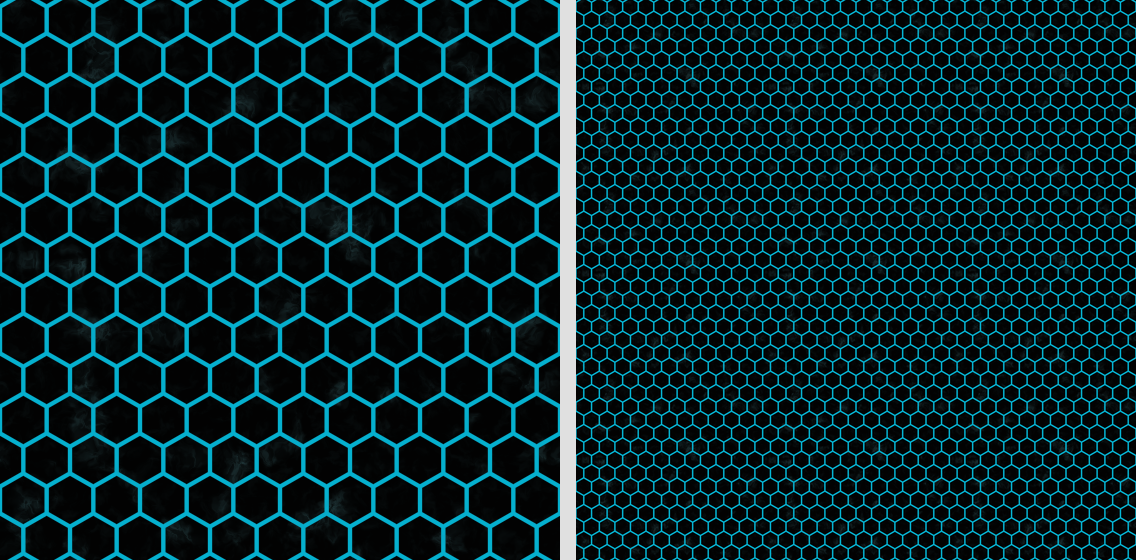
Left, the tile; right, the same tile 3 across and 3 down.
Give the GLSL for this pattern, as a WebGL 2 fragment shader.

```glsl
#version 300 es
precision highp float;
// Honeycomb of thin cyan lines, 12 cells across and 14 rows down, on near-black ground.
// Lines come from the distance to the nearest cell border; the faint teal stains
// come from warped gradient noise on lattices that wrap at the canvas edge.

uniform vec2 u_resolution;
out vec4 outColor;

const vec2 CELL_COUNT = vec2(12.0, 14.0);
const float ROW_PITCH = 0.8660254;   // row spacing in cell widths
const float LINE_WIDTH = 0.094;      // in cell widths
const vec3 LINE_COLOR = vec3(0.02, 0.69, 0.81);
const vec3 GROUND_COLOR = vec3(0.006, 0.008, 0.008);
const vec3 STAIN_COLOR = vec3(0.11, 0.19, 0.20);

// Integer hash giving a unit gradient for a lattice point
vec2 latticeGradient(vec2 point, float period, float seed) {
    uvec2 q = uvec2(mod(point, period));
    uint h = q.x * 73856093u ^ q.y * 19349663u ^ uint(seed) * 83492791u;
    h = (h ^ (h >> 16)) * 2146121005u;
    h = (h ^ (h >> 15)) * 2221713035u;
    h ^= h >> 16;
    float angle = float(h & 65535u) / 65536.0 * 6.283185;
    return vec2(cos(angle), sin(angle));
}

// Gradient noise, about -0.7 to 0.7, repeating after a whole period
float gradientNoise(vec2 uv, float period, float seed) {
    vec2 p = uv * period;
    vec2 i = floor(p);
    vec2 f = p - i;
    vec2 w = f * f * f * (f * (f * 6.0 - 15.0) + 10.0);
    vec2 e = vec2(1.0, 0.0);
    float a = dot(latticeGradient(i, period, seed), f);
    float b = dot(latticeGradient(i + e.xy, period, seed), f - e.xy);
    float c = dot(latticeGradient(i + e.yx, period, seed), f - e.yx);
    float d = dot(latticeGradient(i + e.xx, period, seed), f - e.xx);
    return mix(mix(a, b, w.x), mix(c, d, w.x), w.y);
}

// Octaves of doubling whole periods
float fractalNoise(vec2 uv, float period, float seed) {
    float sum = 0.0;
    float amplitude = 1.0;
    for (int octave = 0; octave < 4; octave++) {
        sum += amplitude * gradientNoise(uv, period, seed + float(octave));
        amplitude *= 0.55;
        period *= 2.0;
    }
    return sum;
}

// Distance to the border of the nearest pointy-topped hexagon, in cell widths
float hexBorderDistance(vec2 p) {
    vec2 repeat = vec2(1.0, 2.0 * ROW_PITCH);
    vec2 evenRow = mod(p + 0.5 * repeat, repeat) - 0.5 * repeat;
    vec2 oddRow = mod(p, repeat) - 0.5 * repeat;
    vec2 q = abs(dot(evenRow, evenRow) < dot(oddRow, oddRow) ? evenRow : oddRow);
    return 0.5 - max(q.x, dot(q, vec2(0.5, ROW_PITCH)));
}

// Sparse cloudy patches filled with curling veins, over a faint mottle
float stainAmount(vec2 uv) {
    vec2 warp = vec2(fractalNoise(uv, 14.0, 11.0), fractalNoise(uv, 14.0, 23.0));
    vec2 warped = uv + 0.022 * warp;
    float patches = smoothstep(0.12, 0.75, fractalNoise(warped, 9.0, 37.0));
    float veins = 1.0 - smoothstep(0.0, 0.3, abs(fractalNoise(warped, 30.0, 51.0)));
    float mottle = smoothstep(-0.1, 0.8, fractalNoise(warped, 36.0, 67.0));
    return patches * (0.3 + 0.45 * veins + 0.35 * mottle) + 0.16 * mottle;
}

void main() {
    vec2 uv = gl_FragCoord.xy / u_resolution;

    // Honeycomb, with the lowest row of cells centred half a row up
    vec2 p = (uv * CELL_COUNT - vec2(0.0, 0.5)) * vec2(1.0, ROW_PITCH);
    float softness = 0.7 * CELL_COUNT.x / min(u_resolution.x, u_resolution.y);
    float edge = hexBorderDistance(p) - 0.5 * LINE_WIDTH;
    float line = 1.0 - smoothstep(-softness, softness, edge);

    // Stained ground, with slight dulling of the lines where stains cross
    float stain = stainAmount(uv);
    vec3 ground = GROUND_COLOR + STAIN_COLOR * stain;
    vec3 lineColor = mix(LINE_COLOR, STAIN_COLOR, 0.06 * stain);

    outColor = vec4(mix(ground, lineColor, line), 1.0);
}
```
